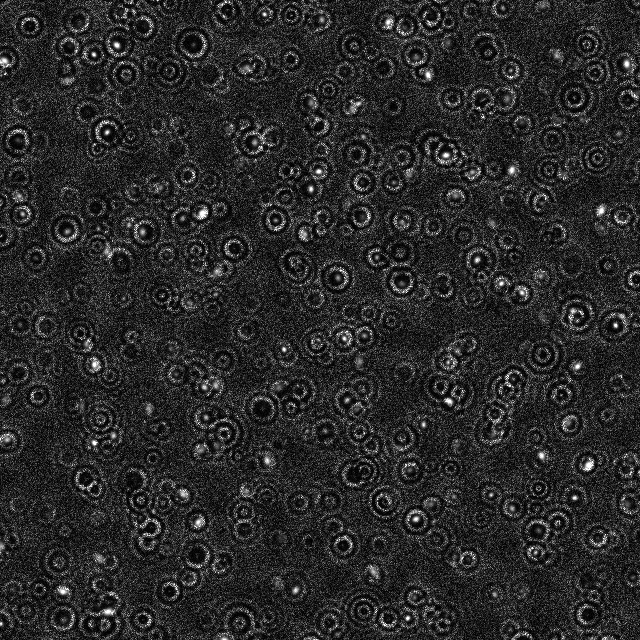
Reproduce this texture procedurally as a WebGL 2 fragment shader.

```glsl
#version 300 es
precision highp float;
precision highp int;

uniform vec2 u_resolution;
out vec4 fragColor;

const float TAU = 6.2831853;

// Grain
const float GRAIN_LEVEL = 0.158;     // spread of the background speckle
const float GRAIN_FINE = 431.0;      // grains across the canvas
const float GRAIN_COARSE = 367.0;
const float GRAIN_NORMALIZE = 3.28;  // scales the summed noise to unit deviation
const float GAIN_FLOOR = 0.22;       // least speckle left in dark zones
const float CLOUD_SCALE = 22.0;
const float CLOUD_DEPTH = 0.45;

// Focused beads
const float BEAD_GRID = 18.0;
const float BEAD_SHARE = 0.86;
const float BEAD_RADIUS_MIN = 0.009;
const float BEAD_RADIUS_MAX = 0.018;
const float RIM_WIDTH = 0.0036;
const float CORE_LEVEL = 1.25;

// Defocused ripples
const float RIPPLE_GRID = 13.0;
const float RIPPLE_SHARE = 0.85;
const float RIPPLE_REACH_MIN = 0.016;
const float RIPPLE_REACH_MAX = 0.033;

const float FIELD_GLOW = 0.11;       // light added by bright fringes

uvec2 scramble(uvec2 v) {
    const uint STEP = 1664525u;
    v = v * STEP + 1013904223u;
    v.x += v.y * STEP;
    v.y += v.x * STEP;
    v ^= v >> 16u;
    v.x += v.y * STEP;
    v.y += v.x * STEP;
    return v ^ (v >> 16u);
}

vec2 hash2(vec2 cell, int salt) {
    ivec2 key = ivec2(cell) + 4096 + salt * ivec2(9176, 6131);
    return vec2(scramble(uvec2(key)) & 0xffffu) / 65536.0;
}

vec2 heading(float turn) {
    return vec2(cos(TAU * turn), sin(TAU * turn));
}

float cornerSlope(vec2 cell, vec2 offset, int salt) {
    return dot(heading(hash2(cell, salt).x), offset);
}

float gradientNoise(vec2 p, int salt) {
    vec2 cell = floor(p), f = p - cell;
    vec2 w = f * f * f * (f * (f * 6.0 - 15.0) + 10.0);
    vec2 e = vec2(1.0, 0.0);
    float low = mix(cornerSlope(cell, f, salt), cornerSlope(cell + e, f - e, salt), w.x);
    float high = mix(cornerSlope(cell + e.yx, f - e.yx, salt), cornerSlope(cell + 1.0, f - 1.0, salt), w.x);
    return mix(low, high, w.y);
}

float bell(float x, float width) {
    x /= width;
    return exp(-x * x);
}

// Rimmed beads: x is the fringe field, y the bright core
vec2 beads(vec2 uv) {
    vec2 total = vec2(0.0), home = floor(uv * BEAD_GRID);
    for (int j = -1; j <= 1; j++) for (int i = -1; i <= 1; i++) {
        vec2 cell = home + vec2(i, j);
        vec2 shape = hash2(cell, 2), pose = hash2(cell, 3), spark = hash2(cell, 4);
        if (pose.y > BEAD_SHARE) continue;
        vec2 d = uv - (cell + hash2(cell, 1)) / BEAD_GRID;
        vec2 axis = heading(pose.x);
        d += axis * dot(d, axis) * 0.18 * (spark.y - 0.5);
        float r = length(d);
        float radius = mix(BEAD_RADIUS_MIN, BEAD_RADIUS_MAX, shape.x * shape.x);
        float strength = mix(0.45, 1.5, shape.y * shape.y);
        float lopsided = 1.0 + 0.75 * dot(d, axis) / (r + 0.003);
        float rim = bell(r - radius, RIM_WIDTH) * lopsided;
        float hollow = 0.95 * bell(r - 0.5 * radius, 0.32 * radius);
        float moat = 0.5 * bell(r - radius - 0.0065, 0.0032);
        float halo = 0.4 * bell(r - radius - 0.0125, 0.0034);
        total.x += strength * (rim - hollow - moat + halo);
        // Core sits off centre and is slightly oblong
        vec2 c = d - axis * radius * 0.4 * spark.y;
        c += axis * dot(c, axis) * 0.35;
        float coreSize = mix(0.0036, 0.0068, spark.y);
        total.y += pow(spark.x, 2.5) * bell(length(c), coreSize);
    }
    return total;
}

// Concentric fringes that fade outward
float ripples(vec2 uv) {
    float total = 0.0;
    vec2 home = floor(uv * RIPPLE_GRID);
    for (int j = -1; j <= 1; j++) for (int i = -1; i <= 1; i++) {
        vec2 cell = home + vec2(i, j);
        vec2 shape = hash2(cell, 6), pose = hash2(cell, 7);
        if (pose.y > RIPPLE_SHARE) continue;
        vec2 d = uv - (cell + hash2(cell, 5)) / RIPPLE_GRID;
        float r = length(d);
        float reach = mix(RIPPLE_REACH_MIN, RIPPLE_REACH_MAX, shape.x);
        float spacing = mix(0.009, 0.016, shape.y);
        float lopsided = 1.0 + 0.4 * dot(d, heading(pose.x)) / (r + 0.004);
        float strength = mix(0.45, 1.1, fract(pose.x * 7.0));
        total += strength * lopsided * bell(r, reach) * cos(TAU * (r / spacing + pose.y));
    }
    return total;
}

void main() {
    vec2 uv = gl_FragCoord.xy / min(u_resolution.x, u_resolution.y);

    // Speckle from two turned layers of noise
    vec2 turned = mat2(0.8, 0.6, -0.6, 0.8) * uv;
    float grain = gradientNoise(turned * GRAIN_FINE, 8) + gradientNoise(turned.yx * GRAIN_COARSE + uv * 90.0, 9);
    grain = abs(grain) * GRAIN_NORMALIZE;

    // Fringes modulate the speckle, cores shine over it
    vec2 bead = beads(uv);
    float field = bead.x + ripples(uv) + CLOUD_DEPTH * gradientNoise(uv * CLOUD_SCALE, 10);
    float gain = clamp(1.0 + field, GAIN_FLOOR, 2.6);
    float light = GRAIN_LEVEL * grain * gain + FIELD_GLOW * max(field, 0.0) + CORE_LEVEL * bead.y;

    fragColor = vec4(vec3(clamp(light, 0.0, 1.0)), 1.0);
}
```
